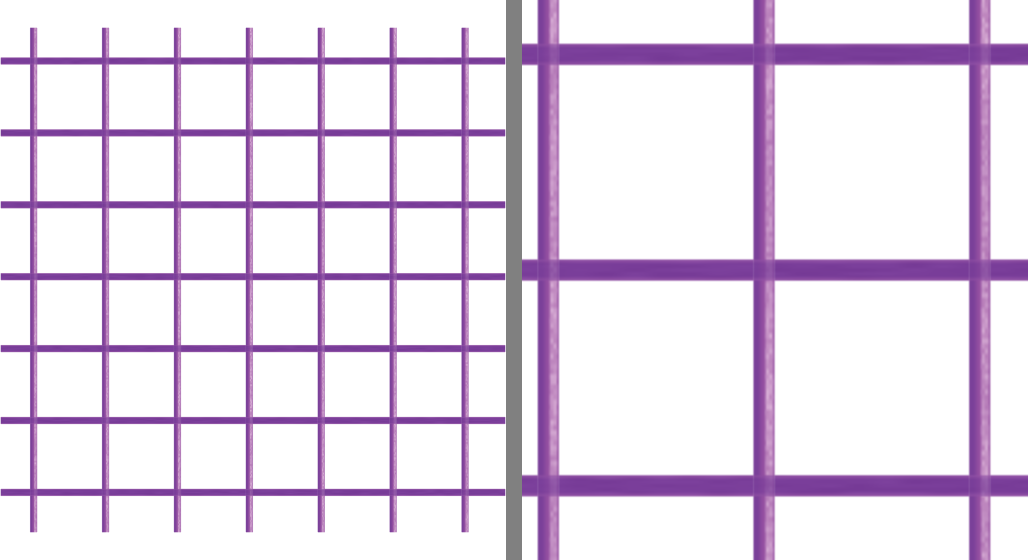
Left: the whole. Right: its middle third, enlarged.
Write a Shadertoy shader that draws this pattern.

```glsl
// Lattice of seven by seven glossy purple rods on white, with free rod ends.

const float PITCH = 0.1284;
const vec2 ROD = vec2(0.0063, 0.4505); // half width, half length

float hash(vec2 p) {
    return fract(sin(dot(p, vec2(127.1, 311.7))) * 43758.5453);
}

float noise(vec2 p) {
    vec2 i = floor(p), f = fract(p);
    f = f * f * (3.0 - 2.0 * f);
    return mix(mix(hash(i), hash(i + vec2(1, 0)), f.x),
               mix(hash(i + vec2(0, 1)), hash(i + vec2(1, 1)), f.x), f.y);
}

// Index of the nearest of the seven rods, from -3 to 3
float rodIndex(float x) {
    return clamp(floor(x / PITCH + 0.5), -3.0, 3.0);
}

// Rod coverage: q.x runs across the rod, q.y along it
float rodMask(vec2 q, float blur) {
    vec2 d = abs(q) - ROD + 0.0012;
    float dist = length(max(d, 0.0)) + min(max(d.x, d.y), 0.0) - 0.0012;
    return smoothstep(blur, -blur, dist);
}

// Upright rod: dark left side, speckled pink highlight on the right
vec3 uprightColor(vec2 q, float id) {
    float t = q.x / ROD.x;
    float grain = noise(vec2(q.x * 500.0 + id * 17.0, q.y * 330.0));
    float wear = noise(vec2(id * 9.0, q.y * 40.0));
    vec3 color = mix(vec3(0.48, 0.25, 0.60), vec3(0.58, 0.31, 0.63),
                     smoothstep(-0.7, 0.0, t));
    float shine = smoothstep(-0.1, 0.35, t) * (1.0 - 0.7 * smoothstep(0.65, 1.0, t));
    vec3 pink = mix(vec3(0.74, 0.52, 0.74), vec3(0.85, 0.69, 0.84), grain);
    return mix(color, pink, shine * (0.75 + 0.25 * wear));
}

// Level rod: dark core with slightly lighter rims and faint streaks
vec3 levelColor(vec2 q, float id) {
    float t = abs(q.x) / ROD.x;
    float streak = noise(vec2(q.x * 450.0 + id * 23.0, q.y * 60.0)) - 0.5;
    return mix(vec3(0.475, 0.24, 0.60), vec3(0.56, 0.31, 0.64),
               smoothstep(0.5, 1.0, t)) + 0.03 * streak;
}

void mainImage(out vec4 fragColor, in vec2 fragCoord) {
    vec2 p = (fragCoord - 0.5 * iResolution.xy) / iResolution.y;
    float blur = max(0.75 / iResolution.y, 0.0009);

    // Nearest rod of each direction
    vec2 grid = p - vec2(-0.0065, 0.0059);
    vec2 id = vec2(rodIndex(grid.x), rodIndex(grid.y));
    vec2 across = grid - id * PITCH;
    vec2 upright = vec2(across.x, p.y);
    vec2 level = vec2(across.y, p.x);

    float uprightMask = rodMask(upright, blur);
    float levelMask = rodMask(level, blur);

    // Level rods cross over, letting some of the highlight through
    vec3 color = mix(vec3(1.0), uprightColor(upright, id.x), uprightMask);
    color = mix(color, levelColor(level, id.y), levelMask * (1.0 - 0.3 * uprightMask));

    fragColor = vec4(color, 1.0);
}
```
